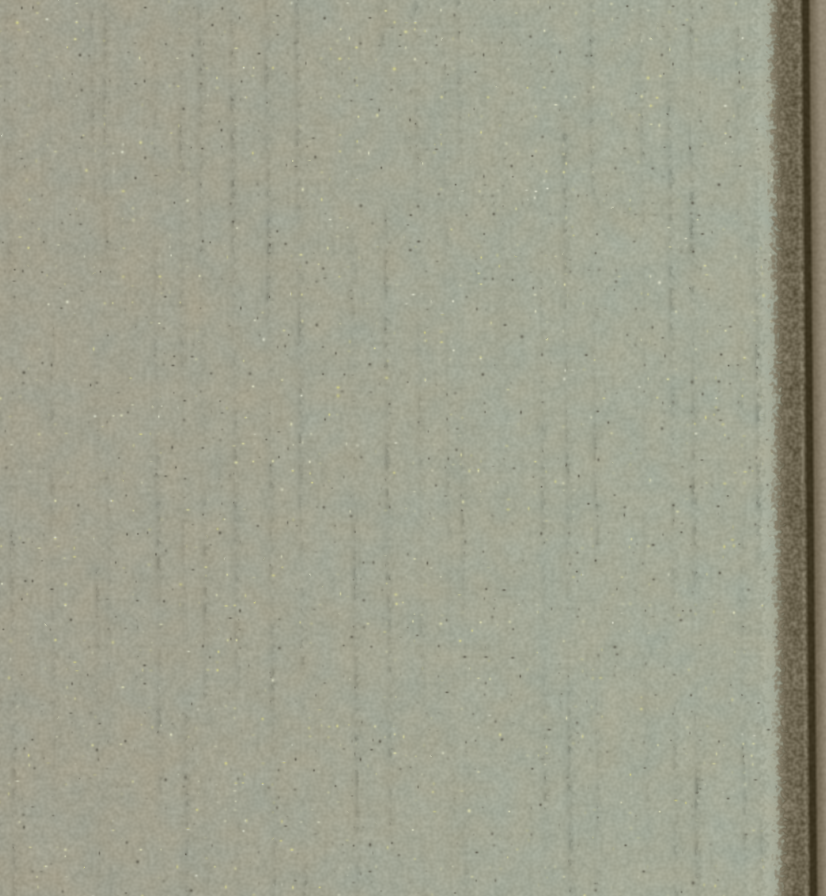
A WebGL 2 fragment shader for this texture:

```glsl
#version 300 es
precision highp float;
// Grainy grey-green panel with faint broken vertical streaks and a dark brown seam at the right.

uniform vec2 u_resolution;
out vec4 outColor;

float hash(vec2 p) {
    vec3 q = fract(p.xyx * vec3(0.1031, 0.1030, 0.0973));
    q += dot(q, q.yzx + 33.33);
    return fract((q.x + q.y) * q.z);
}

vec2 gradient(vec2 cell) {
    float angle = 6.2832 * hash(cell);
    return vec2(cos(angle), sin(angle));
}

float gradientNoise(vec2 p) {
    vec2 i = floor(p), f = p - i;
    vec2 w = f * f * f * (f * (f * 6.0 - 15.0) + 10.0);
    float a = dot(gradient(i), f);
    float b = dot(gradient(i + vec2(1, 0)), f - vec2(1, 0));
    float c = dot(gradient(i + vec2(0, 1)), f - vec2(0, 1));
    float d = dot(gradient(i + vec2(1, 1)), f - vec2(1, 1));
    return mix(mix(a, b, w.x), mix(c, d, w.x), w.y);
}

// Sparse soft oval specks, one at most per cell; most are faint, a few are strong.
float specks(vec2 p, float cellSize, float share, float seed) {
    vec2 q = p / cellSize, cell = floor(q) + seed;
    vec2 centre = 0.3 + 0.4 * vec2(hash(cell + 11.0), hash(cell + 23.0));
    vec2 radius = mix(vec2(0.0011), vec2(0.0021), vec2(hash(cell + 37.0), hash(cell + 43.0))) / cellSize;
    vec2 offset = (fract(q) - centre) / radius;
    float strength = hash(cell + 51.0);
    return step(hash(cell), share) * (0.2 + 0.8 * strength * strength) * exp(-dot(offset, offset));
}

// Irregular vertical lines made of a faint soft trail and short uneven dashes.
float streaks(vec2 p, float grain) {
    float spacing = 0.036, total = 0.0;
    float column = floor(p.x / spacing);
    for (float k = -1.0; k <= 1.0; k++) {
        float id = column + k;
        float centre = (id + 0.1 + 0.8 * hash(vec2(id, 5.0))) * spacing;
        centre += 0.002 * gradientNoise(vec2(id * 3.7, p.y * 12.0));
        float dist = p.x - centre + 0.003 * grain;
        float fade = smoothstep(-0.45, 0.35, gradientNoise(vec2(id * 5.3 + 0.5, p.y * 5.0)));
        float dash = smoothstep(-0.1, 0.45, gradientNoise(vec2(id * 9.1 + 0.4, p.y * 95.0))
            + 0.5 * gradientNoise(vec2(id * 6.7 + 0.3, p.y * 28.0)));
        float core = 0.85 * dash * exp(-pow(dist / 0.0023, 2.0));
        float trail = 0.28 * exp(-pow(dist / 0.005, 2.0));
        total += (core + trail) * fade * (0.2 + 0.8 * hash(vec2(id, 19.0)));
    }
    return total;
}

void main() {
    vec2 p = gl_FragCoord.xy / u_resolution.y;
    float pixel = 1.0 / u_resolution.y;

    // Everything leans slightly to the right on its way down.
    vec2 s = vec2(p.x - 0.009 * (1.0 - p.y), p.y);

    float fine = gradientNoise(p * 237.0 + 7.3);
    float medium = gradientNoise(p * 118.0 + 31.7);
    float grain = 0.65 * fine + 0.45 * medium;
    float mottle = gradientNoise(p * 24.0 + 3.1) + 0.8 * gradientNoise(p * 55.0 + 17.9);
    float tint = gradientNoise(p * 15.0 + 61.2) + 0.9 * gradientNoise(p * 41.0 + 83.6);

    // Panel: warmer at the left, greener at the right, with soft colour blotches.
    float tone = smoothstep(0.0, 0.75, p.x);
    vec3 color = mix(vec3(0.632, 0.627, 0.559), vec3(0.643, 0.660, 0.590), tone);
    color += 0.013 * tint * vec3(1.0, -0.2, -1.1);
    color += 0.014 * mottle + 0.068 * grain;

    // Streaks, with dark pits gathered along them.
    float streak = streaks(s, grain);
    color -= 0.10 * streak * vec3(1.0, 1.0, 0.93);
    float pits = specks(p, 0.0105, 0.12, 100.0) + specks(p, 0.0085, 0.5, 300.0) * smoothstep(0.15, 0.6, streak);
    color = mix(color, vec3(0.36, 0.35, 0.30), 0.75 * min(pits, 1.0));

    // Bright flecks in loose clusters, some of them yellowish.
    float cluster = smoothstep(-0.4, 0.5, gradientNoise(p * 13.0 + 41.3));
    float flecks = specks(p + 0.005, 0.0105, 0.06 + 0.16 * cluster, 200.0);
    vec3 fleckColor = mix(vec3(0.86, 0.87, 0.80), vec3(0.82, 0.81, 0.52), hash(floor(p * 40.0)));
    color = mix(color, fleckColor, 0.85 * flecks);

    // Brown band with a ragged left edge and a pale rim.
    float ragged = s.x + 0.015 * grain + 0.004 * mottle;
    color += 0.02 * exp(-pow((ragged - 0.850) / 0.006, 2.0));
    float band = smoothstep(0.855, 0.868, ragged);
    vec3 brown = mix(vec3(0.46, 0.43, 0.35), vec3(0.42, 0.39, 0.31), smoothstep(0.862, 0.885, s.x));
    brown += 0.17 * grain + 0.03 * mottle;
    brown += 0.05 * exp(-pow((s.x - 0.891) / 0.002, 2.0));
    color = mix(color, brown, band);

    // Lighter strip beyond the seam, then the seam itself.
    vec3 outer = mix(vec3(0.45, 0.41, 0.33), vec3(0.58, 0.54, 0.465), smoothstep(0.904, 0.917, s.x));
    color = mix(color, outer + 0.05 * grain, smoothstep(0.899, 0.903, s.x));
    float seam = 1.0 - smoothstep(0.0030 - pixel, 0.0055 + pixel, abs(s.x - 0.899));
    color = mix(color, vec3(0.23, 0.20, 0.125) + 0.05 * grain, seam);

    outColor = vec4(clamp(color, 0.0, 1.0), 1.0);
}
```
